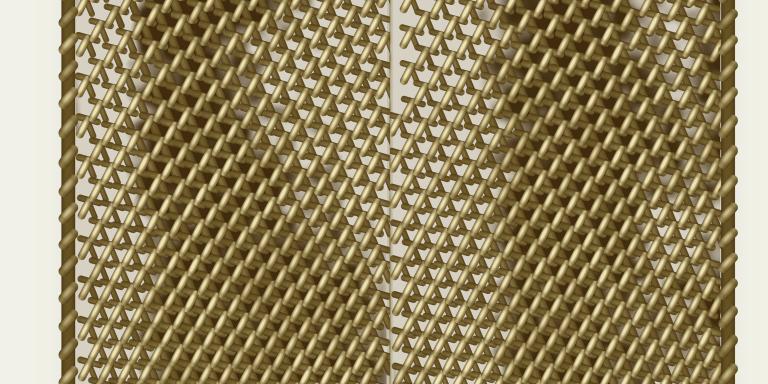
Write a Shadertoy shader that draws this texture.

```glsl
// Woven brass mesh band on a pale ground: two panels of interlocked wire on a skewed
// lattice, a light seam between them and a twisted rope on each outer edge.
// Every wire is a shaded capsule; dark rear wires are laid before bright front ones.

#define COLUMNS 15.0      // wires across each panel
#define ROWS 22.0         // wires down the canvas
#define ROPE_TURNS 14.0   // turns of the edge ropes
#define BAND_LEFT 0.178   // rope centres and seam, in canvas heights
#define BAND_RIGHT 1.896
#define SEAM 1.016
#define SEAM_HALF 0.009
#define WIRE 0.0100       // front wire radius
#define LEAN 0.0095       // sideways reach of a front wire
#define WEAR 0.40         // variation between wires

const vec3 PAPER = vec3(0.945, 0.945, 0.905);
const vec3 GAP = vec3(0.84, 0.82, 0.76);
const vec3 SHADOW = vec3(0.25, 0.17, 0.055);
const vec3 BRONZE = vec3(0.39, 0.31, 0.12);
const vec3 BRASS = vec3(0.58, 0.50, 0.28);
const vec3 GLEAM = vec3(0.93, 0.89, 0.71);

float hash(vec2 p) {
    vec3 q = fract(vec3(p.xyx) * 0.1031);
    q += dot(q, q.yzx + 33.33);
    return fract((q.x + q.y) * q.z);
}

float noise(vec2 p) {
    vec2 i = floor(p), f = fract(p);
    f = f * f * (3.0 - 2.0 * f);
    return mix(mix(hash(i), hash(i + vec2(1, 0)), f.x),
               mix(hash(i + vec2(0, 1)), hash(i + vec2(1, 1)), f.x), f.y);
}

float bump(float x, float centre, float width) {
    float t = (x - centre) / width;
    return exp(-t * t);
}

// Capsule about the origin: distance, signed offset across, position along
vec3 capsule(vec2 p, vec2 arm) {
    float s = clamp(dot(p, arm) / dot(arm, arm), -1.0, 1.0);
    return vec3(length(p - arm * s), (p.x * arm.y - p.y * arm.x) / length(arm), s);
}

// Lay a round wire over the colour, with its highlight left of centre
void layWire(inout vec3 color, vec3 wire, float radius, float shine, float px) {
    float across = wire.y / radius;
    float curve = sqrt(max(0.0, 1.0 - across * across));
    float ends = 1.0 - 0.55 * wire.z * wire.z;
    vec3 metal = mix(SHADOW, BRONZE, curve);
    metal = mix(metal, BRASS, curve * ends * min(shine, 1.0));
    metal = mix(metal, GLEAM, clamp(bump(across, -0.2, 0.55) * ends * shine, 0.0, 1.0));
    color = mix(color, metal, smoothstep(px, -px, wire.x - radius));
}

// How far the weave lets the pale ground show through
float openness(vec2 p) {
    float field = bump(p.x, 0.27, 0.10) + bump(p.x, 1.13, 0.18)
                + 0.60 * bump(p.x, 0.82, 0.22) * smoothstep(0.2, 0.9, p.y)
                + 0.45 * bump(p.x, 1.77, 0.13);
    return clamp(field + 0.4 * (noise(p * 5.0) - 0.5), 0.0, 1.0);
}

void layPanel(inout vec3 color, vec2 p, float px) {
    float side = step(SEAM, p.x);
    float start = mix(BAND_LEFT + 0.020, SEAM + SEAM_HALF, side);
    float end = mix(SEAM - SEAM_HALF, BAND_RIGHT - 0.020, side);
    float pitch = (end - start) / COLUMNS;
    float open = openness(p);
    float inside = smoothstep(-px, px, min(p.x - start, end - p.x));
    float pale = smoothstep(0.15, 0.60, open + 0.4 * (noise(p * 24.0) - 0.5));
    color = mix(color, mix(SHADOW, GAP, pale), inside);

    // Columns lean and rows fall toward the right; both bend gently over a panel
    vec2 c = p - vec2(0.5 * (start + end), 0.5);
    float leanChange = mix(-0.10, -0.35, side);
    float lean = 0.48 + leanChange * c.x;
    float fallChange = mix(0.36, 0.06, side);
    float fall = mix(0.20, 0.13, side) + fallChange * c.y;
    vec2 size = vec2(pitch, 1.0 / ROWS);
    vec2 lattice = (c + vec2(lean * c.y, fall * c.x)) / size;
    mat2 toCanvas = inverse(mat2(1.0 + leanChange * c.y, fall, lean, 1.0 + fallChange * c.x));

    for (int layer = 0; layer < 3; layer++)
    for (int i = -1; i <= 1; i++)
    for (int j = -1; j <= 1; j++) {
        vec2 cell = floor(lattice) + vec2(i, j);
        vec2 q = toCanvas * ((lattice - cell - 0.5) * size);
        float centre = p.x - q.x;
        if (centre < start + 0.004 || centre > end - 0.004) continue;
        float chance = hash(cell + vec2(60.0 + 50.0 * side, 70.0));
        q.x += (chance - 0.5) * 0.004;
        if (layer == 0) {
            // Rear wire leaning the other way, beside the front one
            vec3 rear = capsule(q - vec2(0.017, -0.002), vec2(-0.008, 0.020));
            layWire(color, rear, mix(0.0120, 0.0070, open), 0.05 + 0.15 * chance, px);
        } else if (layer == 1) {
            // Link along the row
            vec3 link = capsule(q - vec2(0.012, 0.021), vec2(-0.025, 0.007));
            layWire(color, link, mix(0.0105, 0.0080, open), 0.08 + 0.20 * chance, px);
        } else {
            float shine = 1.12 + WEAR * (chance + noise(p * 6.0 + 9.0) - 1.0);
            layWire(color, capsule(q, vec2(LEAN, 0.0185)), WIRE, shine, px);
        }
    }
}

void layRope(inout vec3 color, vec2 p, float x, float px) {
    layWire(color, capsule(p - vec2(x, 0.5), vec2(0.0, 0.6)), 0.018, 0.02, px);
    float turn = p.y * ROPE_TURNS + 0.3 * noise(vec2(x * 9.0, p.y * 4.0));
    for (int j = -1; j <= 1; j++) {
        float row = floor(turn) + float(j);
        vec2 q = vec2(p.x - x, (turn - row - 0.5) / ROPE_TURNS);
        float shine = 0.40 + WEAR * hash(vec2(row + 30.0, x * 50.0));
        layWire(color, capsule(q, vec2(0.012, 0.015)), 0.0135, shine, px);
    }
}

void mainImage(out vec4 fragColor, in vec2 fragCoord) {
    vec2 p = fragCoord / iResolution.xy * vec2(2.0, 1.0);
    float px = 0.7 / iResolution.y;

    // Pale ground, softly shaded beside the band
    float gap = max(BAND_LEFT - p.x, p.x - BAND_RIGHT);
    vec3 color = PAPER * (1.0 - 0.05 * exp(-max(gap, 0.0) * 40.0));

    // Seam strip with a fine broken wire
    float seam = abs(p.x - SEAM);
    color = mix(color, GAP * 0.92, smoothstep(px, -px, seam - SEAM_HALF));
    float thread = smoothstep(0.003 + px, 0.003 - px, seam);
    color = mix(color, BRASS, thread * (0.3 + 0.6 * noise(vec2(3.0, p.y * 40.0))));

    if (gap < 0.0) layPanel(color, p, px);
    layRope(color, p, BAND_LEFT, px);
    layRope(color, p, BAND_RIGHT, px);
    fragColor = vec4(color, 1.0);
}
```
